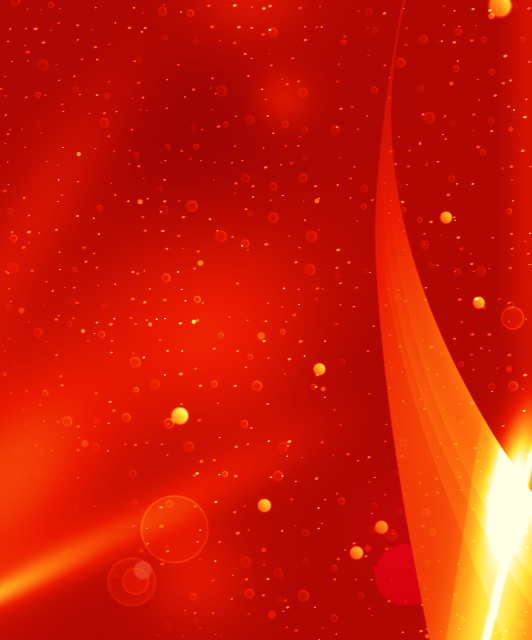
Reproduce this background procedurally as a WebGL 2 fragment shader.

```glsl
#version 300 es
precision highp float;
// Glowing ember backdrop: soft red lights, drifting sparks, a curved ribbon
// and a white-hot flare. Layers add up to one heat value, which a fire
// palette turns into colour; sparks come from jittered hash grids.
uniform vec2 u_resolution;
out vec4 fragColor;

vec3 hash3(vec2 p) {
    vec3 q = fract(p.xyx * vec3(.1031, .1030, .0973));
    q += dot(q, q.yxz + 33.33);
    return fract((q.xxy + q.yzz) * q.zyx);
}

float ramp(float a, float b, float x) { return clamp((x - a) / (b - a), 0., 1.); }

float bell(float x) { return exp(-x * x); }

float glow(vec2 p, vec2 center, float radius) { return bell(length(p - center) / radius); }

// Dark red, red, orange, yellow, white
vec3 firePalette(float heat) {
    vec3 c = mix(vec3(.48, 0., .01), vec3(.70, .03, .01), ramp(0., .2, heat));
    c = mix(c, vec3(.92, .10, .005), ramp(.2, .4, heat));
    c = mix(c, vec3(.99, .42, .05), ramp(.4, .6, heat));
    c = mix(c, vec3(1., .66, .11), ramp(.6, .75, heat));
    c = mix(c, vec3(1., .89, .22), ramp(.75, .88, heat));
    return mix(c, vec3(1., 1., .90), ramp(.88, 1.05, heat));
}

float disc(vec2 p, vec2 center, float radius, float blur) {
    return smoothstep(blur, -blur, length(p - center) - radius);
}

// Thin bubble outline with a faint filling
float ring(vec2 p, vec2 center, float radius) {
    float d = length(p - center) - radius;
    return .10 * bell(d / .0016) + .05 * smoothstep(.002, -.002, d);
}

// Bright bead, hotter towards its upper right
float bead(vec2 p, vec2 center, float radius) {
    vec2 q = (p - center) / radius;
    return smoothstep(1.15, .75, length(q)) * (.50 + .22 * dot(q, vec2(.6, .5)));
}

// One jittered grid of sparks: pinpoints, dim bubbles or beads
float sparks(vec2 p, float cell, float amount, float radius, float kind) {
    vec2 id = floor(p / cell);
    vec3 r = hash3(id + 71. * kind + 13.);
    vec3 s = hash3(id + 37. * kind + 151.);
    float size = radius * mix(.6, 1.25, s.x * s.x);
    vec2 q = (p - (id + mix(vec2(.25), vec2(.75), r.xy)) * cell) / size;
    float lit = step(r.z, amount) * mix(.35, 1., s.y);
    if (kind < .5) {
        q = vec2(q.x * .9 + q.y * .3, q.y * 1.3 - q.x * .35);
        return lit * .55 * smoothstep(1.3, .3, length(q));
    }
    float d = length(q);
    float rim = bell((d - .85) / .22) * (.6 + .4 * dot(q, vec2(.7, .6)));
    if (kind < 1.5) return lit * (.22 * rim + .07 * smoothstep(1., .7, d));
    return lit * (.5 * smoothstep(1.1, .5, d) + .15 * rim);
}

void main() {
    vec2 p = gl_FragCoord.xy / u_resolution.y;
    float soft = 1.2 / u_resolution.y;

    // Soft lights on a dark red ground
    float heat = .19 - .07 * glow(p, vec2(.30, .78), .16) - .05 * glow(p, vec2(.53, .40), .13);
    heat += .22 * glow(p, vec2(.345, .48), .17);
    heat += .17 * glow(p, vec2(.443, .846), .045);
    heat += .17 * glow(p, vec2(.39, 1.02), .09);
    heat += .17 * glow(p, vec2(.306, .10), .085);

    // Slanted rays and the glow at the left
    float ray = dot(p - vec2(.04, .635), vec2(.861, -.508));
    heat += .13 * bell(ray / .06) * smoothstep(1.05, .65, p.y);
    vec2 side = p - vec2(.01, .25);
    heat += .30 * bell(dot(side, vec2(.62, .78)) / .25) * bell(dot(side, vec2(.78, -.62)) / .13);
    float beam = (p.y - .073 - .485 * p.x) * .9;
    heat += .34 * exp(-5. * p.x) * bell(beam / (.018 + .07 * p.x));
    heat += .10 * bell((beam - .01) / .045) * smoothstep(.62, .3, p.x);
    heat += .13 * smoothstep(.77, .83, p.x) * smoothstep(.3, .55, p.y);

    // Curved ribbon between two edges
    float rise = p.y - .64;
    float left = .586 + (rise < 0. ? .085 : .043) * pow(abs(rise) / (rise < 0. ? .64 : .36), 1.6);
    float right = .611 + .6 * pow(abs(p.y - .82), 1.9);
    float ribbon = smoothstep(-soft, soft, p.x - left) * smoothstep(soft, -soft, p.x - right);
    float across = clamp((p.x - left) / max(right - left, .01), 0., 1.);
    float low = smoothstep(.95, .25, p.y);
    float silk = .30 + .19 * low + .10 * across * low;
    silk += .10 * exp(-abs(right - p.x) / .018) * smoothstep(.75, .35, p.y);
    for (float i = 1.; i < 4.; i++) {
        float fold = across - .22 * i - .12 * sin(4. * p.y + i);
        silk += .05 * low * smoothstep(0., .015, fold) * exp(-5. * max(fold, 0.));
    }
    silk += .08 * smoothstep(-soft, soft, p.x - .697 - .161 * p.y) * smoothstep(.42, .25, p.y);
    heat = mix(heat, silk, ribbon * .95);

    // Scattered sparks
    float density = smoothstep(.15, .5, p.x + .6 * p.y) * (1. - .75 * ribbon);
    heat += density * (sparks(p, .027, .42, .0030, 0.) + sparks(p + .013, .041, .35, .0032, 0.)
        + sparks(p, .046, .38, .0075, 1.) + sparks(p + .02, .094, .30, .0062, 2.));

    // Larger bubbles and beads
    heat += ring(p, vec2(.273, .173), .052) + ring(p, vec2(.206, .091), .037);
    heat += ring(p, vec2(.212, .092), .020) + 1.5 * ring(p, vec2(.801, .503), .017);
    heat += bead(p, vec2(.781, .991), .019) + bead(p, vec2(.281, .350), .014);
    heat += bead(p, vec2(.499, .423), .010) + bead(p, vec2(.748, .527), .010);
    heat += bead(p, vec2(.697, .660), .010) + bead(p, vec2(.413, .210), .011);
    heat += bead(p, vec2(.557, .136), .011) + bead(p, vec2(.596, .176), .011);

    // Flare: wide halo, hot core and a thin white streak
    vec2 f = p - vec2(.759, 0.);
    float d = dot(f, vec2(.970, -.241));
    float along = dot(f, vec2(.241, .970));
    heat += .32 * bell(d / .06) * smoothstep(.48, .2, along);
    heat += .65 * bell((d + .018) / .030) * bell((along - .26) / .10);
    heat += .6 * bell(d / .0045) * smoothstep(.36, .24, along);

    // Crimson disc and pale pink bead
    vec3 color = firePalette(heat);
    float crimson = disc(p, vec2(.634, .102), .048, .002) * .8 + .3 * glow(p, vec2(.63, .18), .07);
    color = mix(color, vec3(.87, .01, .07), min(crimson, 1.) * (1. - ribbon));
    color = mix(color, vec3(.93, .32, .22), .6 * disc(p, vec2(.223, .109), .014, .002));
    fragColor = vec4(color, 1.);
}
```
